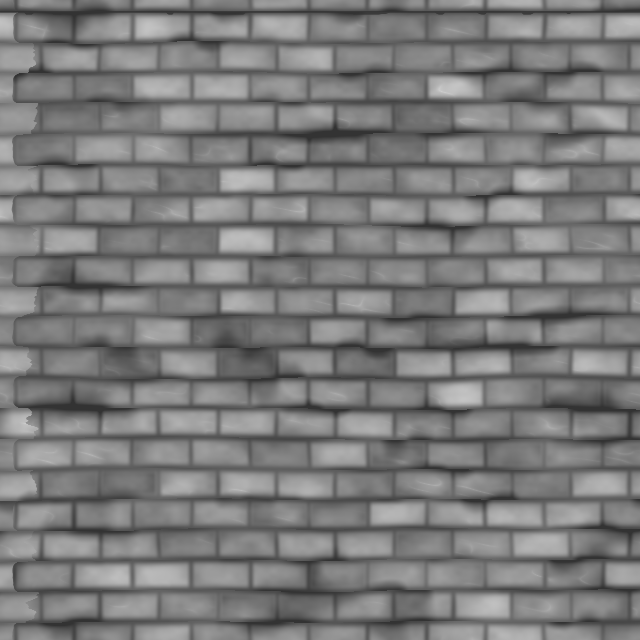
Give the GLSL for this texture, as a WebGL 1 fragment shader.

```glsl
precision highp float;
// Soft grey running-bond brick wall with weathered bricks and a ragged lap seam at the left and top.

uniform vec2 u_resolution;

#define ROWS 21.0
#define BRICK_WIDTH 0.0919
#define TOP_SEAM 0.0185
#define EVEN_START 0.0234
#define ODD_START 0.0645
#define BED_WIDTH 0.0062
#define SIDE_WIDTH 0.0042
#define BED_DEPTH 0.185
#define SIDE_DEPTH 0.125
#define BASE_TONE 0.515
#define TONE_SPREAD 0.20
#define STAIN_DEPTH 0.17

float hash(vec2 p) {
  return fract(sin(dot(p, vec2(127.1, 311.7))) * 43758.5453);
}

float noise(vec2 p) {
  vec2 i = floor(p);
  vec2 f = fract(p);
  f = f * f * (3.0 - 2.0 * f);
  return mix(mix(hash(i), hash(i + vec2(1.0, 0.0)), f.x),
             mix(hash(i + vec2(0.0, 1.0)), hash(i + vec2(1.0, 1.0)), f.x), f.y);
}

float fbm(vec2 p) {
  float sum = 0.0;
  float weight = 0.5;
  for (int i = 0; i < 3; i++) {
    sum += weight * noise(p);
    p = p * 2.03 + 17.3;
    weight *= 0.45;
  }
  return sum / 0.826;
}

float gaussian(float d, float width) {
  return exp(-d * d / (width * width));
}

// Grey level of the wall; q is measured in bricks along and rows down.
float wallShade(vec2 q) {
  float row = floor(q.y);
  float down = q.y - row;
  q.x += 0.04 * (noise(vec2(q.x * 1.1, row * 5.3 + down * 0.8)) - 0.5);
  vec2 brick = vec2(max(floor(q.x), 0.0), row);
  float toSide = abs(q.x - floor(q.x + 0.5)) * BRICK_WIDTH;
  float toBed = min(down, 1.0 - down) / ROWS;

  // Tone of each brick, fading into the joints around it
  float face = smoothstep(0.0, 0.013, toBed) * smoothstep(0.0, 0.009, toSide);
  float dome = smoothstep(0.0, 0.020, toBed) * smoothstep(0.0, 0.026, toSide);
  vec2 grain = q * vec2(2.2, 1.4) + 19.0 * hash(brick);
  float detail = TONE_SPREAD * (hash(brick + 3.7) - 0.5);
  detail += 0.20 * (fbm(grain) - 0.5) + 0.04 * (down - 0.5);

  // Faint slanted glints on the lower part of the face
  vec2 slant = vec2(grain.x + 0.3 * grain.y, grain.y * 2.6 - 0.7 * grain.x);
  float ridge = 1.0 - abs(2.0 * noise(slant * 1.1 + 8.0) - 1.0);
  float patches = smoothstep(0.55, 0.95, noise(grain * 1.1 + 33.0));
  detail += 0.08 * pow(ridge, 5.0) * patches * smoothstep(0.2, 0.6, down);
  float tone = BASE_TONE + 0.065 * dome + face * detail;

  // Broad clouding and dark stains that run across the joints
  tone += 0.13 * (noise(q * vec2(0.9, 0.7) + 53.0) - 0.5);
  tone -= STAIN_DEPTH * smoothstep(0.64, 0.97, noise(q * vec2(1.4, 1.0) + 71.0));

  // Blurred mortar joints of uneven depth
  float wear = 0.75 + 0.5 * noise(q * vec2(1.6, 2.0) + 90.0);
  float bed = BED_DEPTH * gaussian(toBed, BED_WIDTH);
  float side = SIDE_DEPTH * gaussian(toSide, SIDE_WIDTH);
  return tone - wear * (bed + side - bed * side / BED_DEPTH);
}

void main() {
  vec2 p = gl_FragCoord.xy / u_resolution;
  float seamDistance = 1.0 - TOP_SEAM - p.y;

  // Row position, bent a little away from the straight top seam
  float rowPos = seamDistance * ROWS;
  float bend = 0.14 * (noise(p * vec2(6.0, 12.0)) - 0.5);
  rowPos = mod(rowPos + bend * smoothstep(0.0, 0.6, abs(rowPos)), ROWS);
  float row = floor(rowPos);
  float down = rowPos - row;
  float odd = mod(row, 2.0);
  float start = mix(EVEN_START, ODD_START, odd);
  float along = (p.x - start) / BRICK_WIDTH;

  // First brick laps over the cut last brick along a torn edge
  float tear = noise(vec2(down * 6.0, row * 7.3)) * noise(vec2(down * 2.0, row * 3.1 + 5.0));
  tear += 0.15 * noise(vec2(down * 17.0, row * 4.7));
  float corner = 0.009 * pow(abs(2.0 * down - 1.0), 6.0) * (1.0 - odd);
  float lapEdge = start - 0.002 + corner - tear * mix(0.005, 0.034, odd);
  float lap = smoothstep(-0.0010, 0.0010, p.x - lapEdge);
  float under = wallShade(vec2(along + 1.0 / BRICK_WIDTH, rowPos)) + 0.03;
  under += 0.07 * gaussian(min(down, 1.0 - down) / ROWS, BED_WIDTH);
  float shade = mix(under, wallShade(vec2(along, rowPos)), lap);

  // Thin dark line with small nicks along the top seam
  float nick = 0.003 * smoothstep(0.78, 0.9, noise(vec2(p.x * 45.0, 2.0)));
  float line = 1.0 - smoothstep(0.0006, 0.0021, abs(seamDistance - 0.5 * nick) - 0.5 * nick);
  shade = mix(shade, 0.2, 0.8 * line);

  gl_FragColor = vec4(vec3(clamp(shade, 0.2, 0.82)), 1.0);
}
```
